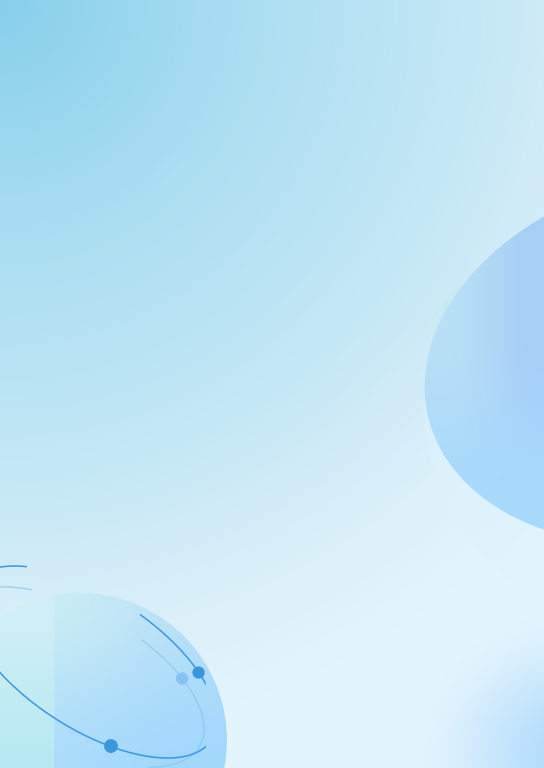
A Shadertoy shader for this background:

```glsl
// Pale blue diagonal gradient with two soft discs and a pair of broken orbit rings.

// Antialiased coverage of a signed distance, in units of the canvas height
float cover(float dist) {
    return clamp(0.5 - dist * iResolution.y, 0.0, 1.0);
}

// Approximate signed distance to a sheared ellipse
float ellipse(vec2 d, vec2 radii, vec2 shear) {
    vec2 q = (d - shear * d.yx) / radii;
    vec2 g = q / radii;
    vec2 slope = g - shear.yx * g.yx;
    float len = max(length(q), 1e-4);
    return (len - 1.0) * len / max(length(slope), 1e-4);
}

// Sky colour, lightening with distance from the top left corner
vec3 sky(vec2 p) {
    float r = length(p - vec2(0.0, 1.0));
    vec3 c = mix(vec3(0.53, 0.81, 0.92), vec3(0.67, 0.87, 0.945), clamp(r / 0.325, 0.0, 1.0));
    c = mix(c, vec3(0.765, 0.905, 0.96), clamp((r - 0.325) / 0.285, 0.0, 1.0));
    c = mix(c, vec3(0.86, 0.94, 0.975), clamp((r - 0.61) / 0.23, 0.0, 1.0));
    c = mix(c, vec3(0.895, 0.958, 0.99), clamp((r - 0.84) / 0.15, 0.0, 1.0));
    float glow = 1.0 - smoothstep(0.0, 0.23, length((p - vec2(0.75, 0.015)) * vec2(1.0, 1.1)));
    return mix(c, vec3(0.67, 0.85, 0.99), glow * 0.9);
}

// Large disc cut by the right border, with a faint halo disc behind it
vec3 rightDisc(vec3 c, vec2 p) {
    float halo = cover(length(p - vec2(0.855, 0.479)) - 0.3034);
    halo *= 1.0 - smoothstep(0.58, 0.66, p.y);
    vec3 haloColor = mix(vec3(0.87, 0.95, 0.985), vec3(0.73, 0.91, 0.95), smoothstep(0.4, 0.6, p.y));
    c = mix(c, haloColor, halo * 0.5);

    vec3 fill = mix(vec3(0.72, 0.875, 0.96), vec3(0.65, 0.81, 0.965), smoothstep(0.58, 0.70, p.x));
    fill = mix(vec3(0.655, 0.85, 0.99), fill, smoothstep(0.34, 0.56, p.y));
    float dist = ellipse(p - vec2(0.889, 0.535), vec2(0.336, 0.2418), vec2(0.0, 0.115));
    return mix(c, fill, cover(dist));
}

// Disc in the lower left corner, with a paler band along its left side
vec3 leftDisc(vec3 c, vec2 p) {
    float lower = smoothstep(0.23, 0.0, p.y);
    float across = smoothstep(0.05, 0.28, p.x);
    vec3 fill = mix(vec3(0.79, 0.925, 0.955), vec3(0.72, 0.88, 0.97), across);
    fill = mix(fill, vec3(0.635, 0.845, 0.99), lower * (0.75 + 0.25 * across));
    vec3 band = mix(vec3(0.82, 0.935, 0.96), vec3(0.72, 0.915, 0.95), lower);
    fill = mix(fill, band, cover(p.x - 0.0705));
    return mix(c, fill, cover(length(p - vec2(0.104, 0.0365)) - 0.1914));
}

// Two tilted orbits with gaps, and the dots that ride on them
vec3 orbits(vec3 c, vec2 p) {
    vec3 faint = vec3(0.52, 0.77, 0.95);
    vec3 strong = vec3(0.23, 0.59, 0.88);
    float upper = step(0.154, p.y);

    float inner = abs(ellipse(p - vec2(0.1003, 0.1185), vec2(0.1354, 0.1172), vec2(-0.81, 0.0)));
    float innerGap = step(mix(0.0, 0.042, upper), p.x) * step(p.x, mix(0.193, 0.185, upper));
    c = mix(c, faint, cover(inner - 0.0008) * (1.0 - innerGap) * 0.8);
    c = mix(c, faint, cover(length(p - vec2(0.237, 0.1165)) - 0.008));

    float outer = abs(ellipse(p - vec2(0.1185, 0.138), vec2(0.1302, 0.125), vec2(-0.797, 0.0)));
    float outerGap = upper * step(0.035, p.x) * step(p.x, 0.182);
    c = mix(c, strong, cover(outer - 0.001) * (1.0 - outerGap) * cover(p.x - 0.268));
    float dots = min(length(p - vec2(0.1445, 0.0286)) - 0.009,
                     length(p - vec2(0.2585, 0.1243)) - 0.008);
    return mix(c, strong, cover(dots));
}

void mainImage(out vec4 fragColor, in vec2 fragCoord) {
    vec2 p = fragCoord / iResolution.y;
    vec3 c = sky(p);
    c = rightDisc(c, p);
    c = leftDisc(c, p);
    c = orbits(c, p);
    fragColor = vec4(c, 1.0);
}
```
